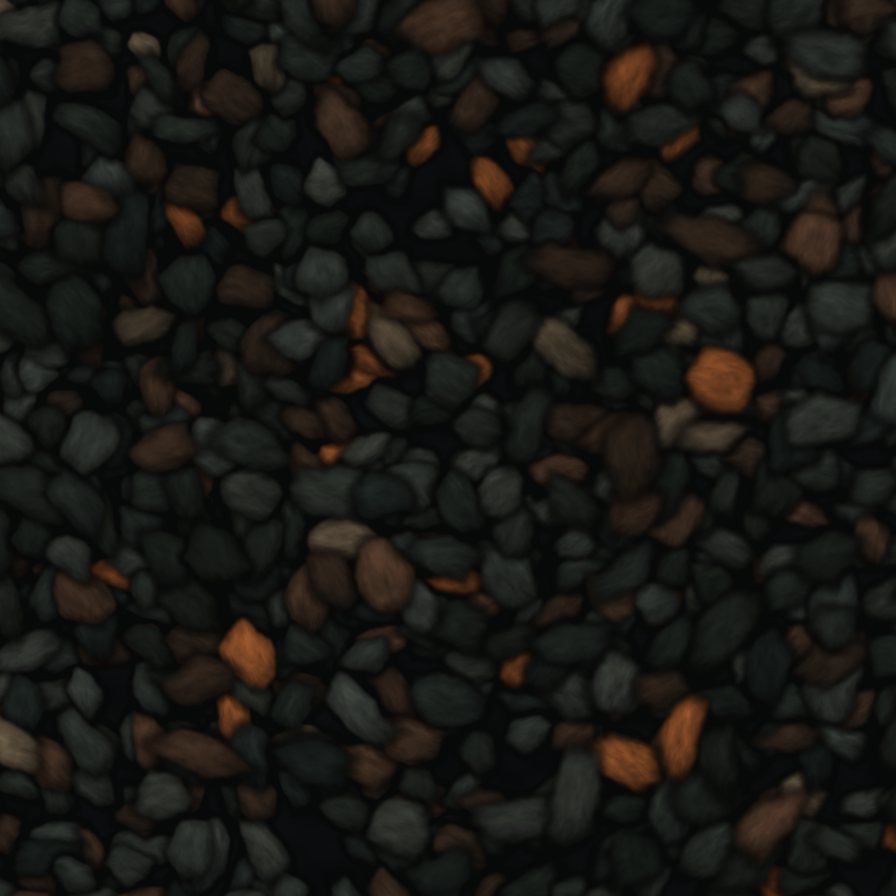
Reproduce this texture procedurally as a Shadertoy shader.

```glsl
// Dim bed of loose gravel: dark slate stones with scattered brown and rust ones.

const float TAU = 6.28318;
const int FACETS = 7;
const vec3 GAP = vec3(0.035, 0.042, 0.044);
const vec3 SLATE_DARK = vec3(0.088, 0.106, 0.092);
const vec3 SLATE_LIGHT = vec3(0.205, 0.220, 0.200);
const vec3 BROWN_DARK = vec3(0.150, 0.118, 0.090);
const vec3 BROWN_LIGHT = vec3(0.290, 0.205, 0.150);
const vec3 TAN = vec3(0.330, 0.285, 0.220);
const vec3 RUST = vec3(0.480, 0.270, 0.140);

float hash(vec2 p) {
    vec3 q = fract(vec3(p.xyx) * 0.1031);
    q += dot(q, q.yzx + 33.33);
    return fract((q.x + q.y) * q.z);
}

float noise(vec2 p) {
    vec2 cell = floor(p), f = fract(p);
    f = f * f * (3.0 - 2.0 * f);
    float low = mix(hash(cell), hash(cell + vec2(1, 0)), f.x);
    float high = mix(hash(cell + vec2(0, 1)), hash(cell + vec2(1, 1)), f.x);
    return mix(low, high, f.y);
}

float fbm(vec2 p) {
    return 0.55 * noise(p) + 0.3 * noise(p * 2.1 + 7.3) + 0.15 * noise(p * 4.3 + 19.1);
}

vec2 rotate(vec2 p, float angle) {
    float c = cos(angle), s = sin(angle);
    return vec2(c * p.x + s * p.y, c * p.y - s * p.x);
}

// Rounded irregular polygon of radius about one, negative inside.
float stoneShape(vec2 p, vec2 seed) {
    float sum = 0.0;
    for (int k = 0; k < FACETS; k++) {
        float fk = float(k);
        float angle = (fk + 0.8 * hash(seed + fk * 3.7)) * TAU / float(FACETS);
        float reach = mix(0.78, 1.12, hash(seed + fk * 5.3 + 40.0));
        sum += exp(11.0 * (dot(p, vec2(cos(angle), sin(angle))) - reach));
    }
    return log(sum) / 11.0;
}

// Mostly slate, then brown, with few tan and rust stones.
vec3 stoneColour(vec2 seed) {
    float kind = hash(seed + 11.7);
    float tone = hash(seed + 23.9);
    vec3 slate = mix(SLATE_DARK, SLATE_LIGHT, tone * tone);
    slate += vec3(-0.010, 0.0, 0.008) * (hash(seed + 61.0) - 0.4);
    vec3 brown = mix(BROWN_DARK, BROWN_LIGHT, tone * tone);
    vec3 colour = kind < 0.70 ? slate : brown;
    if (kind > 0.92) colour = TAN * mix(0.75, 1.1, tone);
    if (kind > 0.955) colour = RUST * mix(0.7, 1.1, tone);
    return colour;
}

// Paints one jittered grid of stones over the colour below it.
vec3 paintStones(vec3 below, vec2 uv, float count, float cover, float layer) {
    vec2 p = uv * count + layer * 13.37;
    vec2 home = floor(p);
    vec3 colour = below;
    for (int j = -1; j <= 1; j++)
    for (int i = -1; i <= 1; i++) {
        vec2 cell = home + vec2(i, j);
        vec2 seed = cell + layer * 71.0 + 100.0;
        if (hash(seed + 3.1) > cover) continue;

        vec2 jitter = vec2(hash(seed + 5.5), hash(seed + 8.2)) - 0.5;
        vec2 centre = cell + 0.5 + 0.65 * jitter;
        float side = smoothstep(0.3, 0.7, (centre.x - layer * 13.37) / count);
        float angle = mix(-0.8, 0.45, side) + 2.4 * (hash(seed + 14.4) - 0.5);
        float size = mix(0.36, 0.60, hash(seed + 17.6));
        float stretch = mix(1.0, 1.45, hash(seed + 29.3));
        vec2 radii = size * vec2(stretch, 1.0 / stretch);

        vec2 offset = p - centre;
        vec2 local = rotate(offset, angle);
        vec2 unit = local / radii;
        if (dot(unit, unit) > 5.0) continue;
        float dist = stoneShape(unit, seed) * radii.y;

        // Contact shadow, then the lit and grained face
        colour *= mix(0.42, 1.0, smoothstep(-0.02, 0.17, dist));
        float rim = mix(0.58, 1.0, smoothstep(0.03, -0.20, dist));
        float tilt = 0.22 * dot(offset / size, vec2(-0.35, 0.94));
        float grain = fbm(local * vec2(3.5, 8.0) + seed * 2.3);
        float light = rim * (0.88 + tilt + 0.50 * (grain - 0.5));
        float softness = mix(0.05, 0.085, side);
        float mask = smoothstep(softness, -softness, dist);
        colour = mix(colour, stoneColour(seed) * max(light, 0.25), mask);
    }
    return colour;
}

void mainImage(out vec4 fragColor, in vec2 fragCoord) {
    vec2 uv = fragCoord / iResolution.xy;

    // Slight warp roughens the outlines
    vec2 warp = vec2(fbm(uv * 30.0), fbm(uv * 30.0 + 50.0)) - 0.5;
    uv += 0.012 * warp;

    vec3 colour = GAP * (0.8 + 0.4 * noise(uv * 40.0));
    colour = paintStones(colour, uv, 19.0, 0.95, 1.0);
    colour = paintStones(colour, uv, 17.0, 0.70, 2.0);
    colour = paintStones(colour, uv, 14.5, 0.38, 3.0);

    // Broad unevenness and lifted blacks
    colour *= 0.90 + 0.28 * fbm(uv * 5.0 + 3.0);
    colour = max(colour, GAP * 0.75);
    fragColor = vec4(colour, 1.0);
}
```
